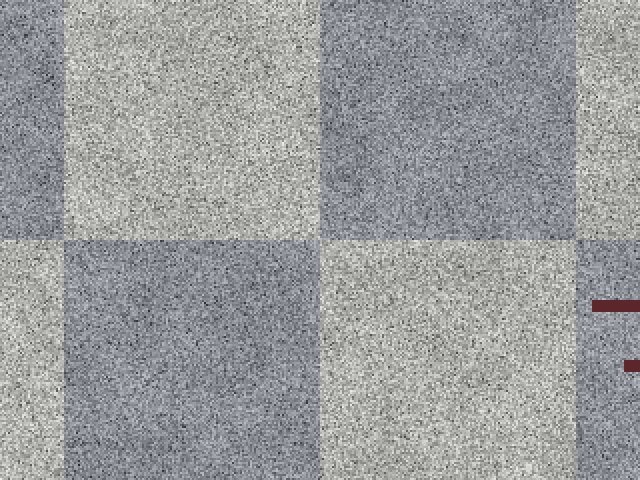
Write a WebGL 2 fragment shader that draws this pattern.

```glsl
#version 300 es
precision highp float;
// Checkerboard of square carpet tiles, warm light grey and cool dark grey,
// with hashed fibre grain, dark flecks and a faint slow mottling per tile.
// Two dark red bars enter from the right; lengths are in canvas heights.

uniform vec2 u_resolution;
out vec4 fragColor;

const float PI = 3.14159265;
const float TILE = 128.0 / 240.0;        // side of one tile
const float GRAINS = 240.0;              // grains along the canvas height
const float GRAIN_CONTRAST = 0.22;
const float FLECK_SHARE = 0.07;
const float FLECK_DEPTH = 0.20;
const float MOTTLE_SCALE = 14.0;
const float MOTTLE_DEPTH = 0.035;
const float TILE_VARIATION = 0.012;
const vec3 LIGHT_GREY = vec3(0.690, 0.690, 0.675);
const vec3 DARK_GREY = vec3(0.550, 0.562, 0.585);
const vec3 BAR_RED = vec3(0.365, 0.150, 0.170);
const vec2 BAR_START = vec2(0.5667, -0.1375);  // left end, from the centre
const vec2 BAR_STEP = vec2(0.0667, -0.125);
const float BAR_HALF_HEIGHT = 0.0125;
const int BAR_COUNT = 2;

// Integer hash: three values in 0..1 for each cell
vec3 hash3(vec2 cell) {
    uvec2 q = uvec2(ivec2(cell) + 4096);
    uvec3 v = uvec3(q, q.x ^ (q.y << 8)) * 1664525u + 1013904223u;
    v.x += v.y * v.z;
    v.y += v.z * v.x;
    v.z += v.x * v.y;
    v ^= v >> 16;
    v.x += v.y * v.z;
    v.y += v.z * v.x;
    v.z += v.x * v.y;
    return vec3(v >> 8) / 16777216.0;
}

// Brightness offset of a single fibre grain
float grain(vec2 cell) {
    vec3 h = hash3(cell);
    float fleck = step(1.0 - FLECK_SHARE, h.z);
    return (h.x + h.y - 1.0) * GRAIN_CONTRAST - fleck * FLECK_DEPTH;
}

// Square grains whose borders blend over one screen pixel
float grainField(vec2 p, float pixel) {
    vec2 g = p * GRAINS - 0.5;
    vec2 cell = floor(g);
    float blend = min(pixel * GRAINS, 1.0);
    vec2 f = clamp((fract(g) - 0.5) / blend + 0.5, 0.0, 1.0);
    float low = mix(grain(cell), grain(cell + vec2(1, 0)), f.x);
    float high = mix(grain(cell + vec2(0, 1)), grain(cell + vec2(1, 1)), f.x);
    return mix(low, high, f.y);
}

// Smooth value noise in -1..1
float mottle(vec2 p) {
    vec2 cell = floor(p);
    vec2 f = smoothstep(0.0, 1.0, fract(p));
    float low = mix(hash3(cell).x, hash3(cell + vec2(1, 0)).x, f.x);
    float high = mix(hash3(cell + vec2(0, 1)).x, hash3(cell + vec2(1, 1)).x, f.x);
    return mix(low, high, f.y) * 2.0 - 1.0;
}

void main() {
    float pixel = 1.0 / u_resolution.y;
    vec2 p = (gl_FragCoord.xy - 0.5 * u_resolution) * pixel;

    // Tiles: product of two smoothed square waves
    vec2 wave = clamp(sin(PI * p / TILE) * TILE / (PI * pixel), -0.5, 0.5) * 2.0;
    float light = 0.5 - 0.5 * wave.x * wave.y;
    vec3 color = mix(DARK_GREY, LIGHT_GREY, light);

    // Wear and fibres
    vec2 tileId = floor(p / TILE);
    color += (hash3(tileId + 700.0).x - 0.5) * 2.0 * TILE_VARIATION;
    color += mottle(p * MOTTLE_SCALE + 300.0) * MOTTLE_DEPTH;
    color += grainField(p, pixel) * mix(0.88, 1.0, light);

    // Bars running off the right side
    for (int i = 0; i < BAR_COUNT; i++) {
        vec2 d = p - BAR_START - BAR_STEP * float(i);
        float outside = max(-d.x, abs(d.y) - BAR_HALF_HEIGHT);
        color = mix(color, BAR_RED, clamp(0.5 - outside / pixel, 0.0, 1.0));
    }
    fragColor = vec4(clamp(color, 0.0, 1.0), 1.0);
}
```
